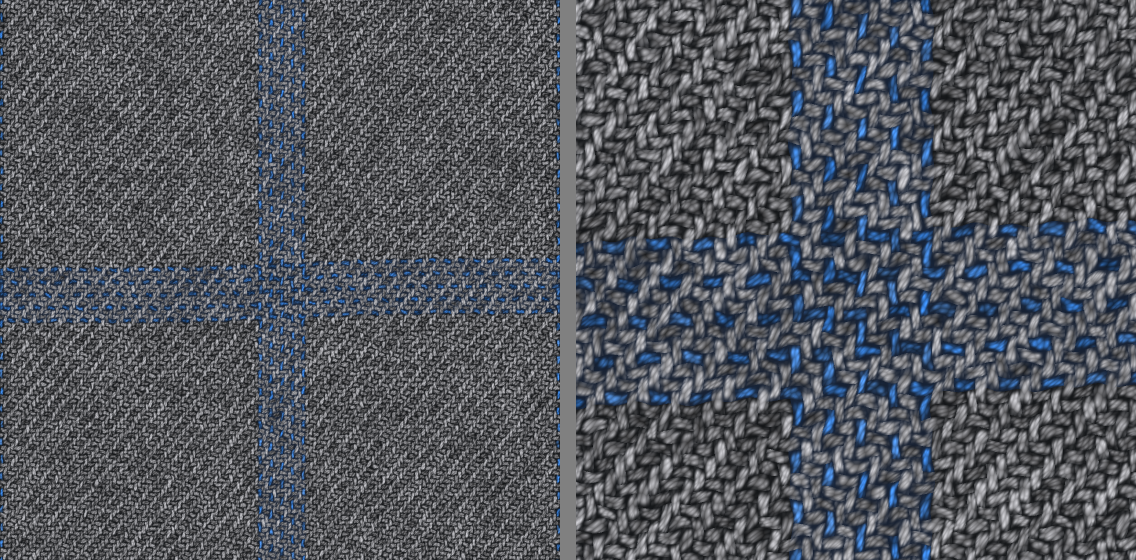
Left, the full canvas; right, a detail of the centre.
This texture is drawn by a Shadertoy shader. Its source:

```glsl
const vec2 YARNS = vec2(154.0, 132.0);      // warp ends across, weft picks up
const vec2 STRIPE_START = vec2(71.0, 57.0); // first blue end and pick
const float STRIPE_SPAN = 12.0;             // yarns from first to last blue
const float STRIPE_STEP = 3.0;              // one blue yarn in every three
const float EDGE_PERIOD = 153.0;            // blue ends at both selvedges
const float WEFT_DRIFT = 0.016;             // rise of the picks, left to right
const vec2 TWIST = vec2(-0.10, 0.12);       // slant of warp and weft floats
const float WOBBLE = 0.13;                  // yarn irregularity
const float RIB_CONTRAST = 0.11;            // warp lighter than weft
const float FIBRE_CONTRAST = 0.85;
const float BLUE_THINNESS = 1.35;
const vec3 SHADOW = vec3(0.070, 0.078, 0.088);
const vec3 BLUE_SHADOW = vec3(0.085, 0.125, 0.195);
const vec3 GREY = vec3(0.505, 0.505, 0.518);
const vec3 BLUE = vec3(0.170, 0.400, 0.690);
const int SAMPLES = 2;                      // antialiasing grid side

vec2 hash2(vec2 p) {
    vec3 q = fract(vec3(p.xyx) * vec3(0.1031, 0.1030, 0.0973));
    q += dot(q, q.yzx + 33.33);
    return fract((q.xx + q.yz) * q.zy);
}

// Distance to the nearest scattered point
float cellular(vec2 p) {
    vec2 cell = floor(p);
    float nearest = 2.0;
    for (int y = -1; y <= 1; y++)
        for (int x = -1; x <= 1; x++) {
            vec2 c = cell + vec2(x, y);
            nearest = min(nearest, length(c + hash2(c) - p));
        }
    return nearest;
}

// 1 between the first and last blue yarn
float inStripe(float yarn, float start) {
    float k = yarn - start;
    return step(-0.5, k) * step(k, STRIPE_SPAN + 0.5);
}

float isBlue(float yarn, float start) {
    return inStripe(yarn, start) * step(mod(yarn - start + 0.5, STRIPE_STEP), 1.0);
}

// Slow bending of the yarns
vec2 bend(vec2 uv) {
    vec2 p = uv * YARNS;
    vec2 wave = sin(p.yx * vec2(0.73, 0.61) + 2.0 * sin(p * 0.37));
    wave += sin(p.yx * vec2(1.57, 1.83) + 1.7 * sin(p * 0.91 + 1.3));
    float drift = WEFT_DRIFT * (smoothstep(0.25, 0.8, uv.x) - 0.5);
    return p + WOBBLE * wave - vec2(0.0, drift * YARNS.y);
}

vec3 cloth(vec2 uv) {
    vec2 p = bend(uv);
    vec2 yarn = floor(p);
    vec2 across = p - yarn - 0.5;

    // 2/2 twill: each float passes over two yarns
    bool warpOnTop = mod(yarn.y - yarn.x + 0.5, 4.0) < 2.0;
    float run = warpOnTop ? p.y - yarn.x : p.x - yarn.y - 1.0;
    float along = mod(run, 4.0) - 1.0;
    float side = warpOnTop ? across.x : across.y;
    float repeatId = floor(run / 4.0);
    vec2 id = warpOnTop ? vec2(yarn.x, repeatId + 211.0)
                        : vec2(repeatId + 419.0, yarn.y + 307.0);
    vec2 rnd = hash2(id + 53.0);

    // Blue yarns
    float edge = step(mod(yarn.x + 0.5, EDGE_PERIOD), 1.0);
    float blue = warpOnTop ? max(isBlue(yarn.x, STRIPE_START.x), edge)
                           : isBlue(yarn.y, STRIPE_START.y);
    float stripe = max(inStripe(yarn.x, STRIPE_START.x),
                       inStripe(yarn.y, STRIPE_START.y));

    // Frayed, rounded float
    vec2 fibreSpace = warpOnTop ? vec2(p.x * 2.4 - p.y, p.y * 1.3)
                                : vec2(p.x * 1.3, p.y * 2.4 - p.x);
    float fibre = cellular(fibreSpace + 17.0) - 0.48;
    side += (warpOnTop ? TWIST.x : TWIST.y) * along * (0.4 + 1.2 * rnd.x);
    side = abs(side) * mix(1.0, BLUE_THINNESS, blue) + 0.22 * fibre;
    float bulge = 1.0 - smoothstep(0.12, 0.68, side);
    bulge *= 1.0 - smoothstep(0.40, 1.15, abs(along) + 0.3 * fibre);

    // Heathered fibres, float tone and faint clouding
    float cloud = sin(uv.x * 17.0 + 2.0 * sin(uv.y * 11.0))
                + sin(uv.y * 23.0 - 1.5 * sin(uv.x * 19.0));
    float light = 0.70 + 0.46 * rnd.y - FIBRE_CONTRAST * fibre;
    light += 0.018 * cloud + (warpOnTop ? RIB_CONTRAST : -RIB_CONTRAST);

    vec3 dye = mix(GREY, BLUE, blue * (0.75 + 0.25 * rnd.x));
    vec3 gap = mix(SHADOW, BLUE_SHADOW, stripe);
    return mix(gap, dye * max(light, 0.2), 0.04 + 0.96 * bulge);
}

void mainImage(out vec4 fragColor, in vec2 fragCoord) {
    vec3 sum = vec3(0.0);
    for (int y = 0; y < SAMPLES; y++)
        for (int x = 0; x < SAMPLES; x++) {
            vec2 offset = (vec2(x, y) + 0.5) / float(SAMPLES) - 0.5;
            sum += cloth((fragCoord + offset) / iResolution.xy);
        }
    fragColor = vec4(sum / float(SAMPLES * SAMPLES), 1.0);
}
```
